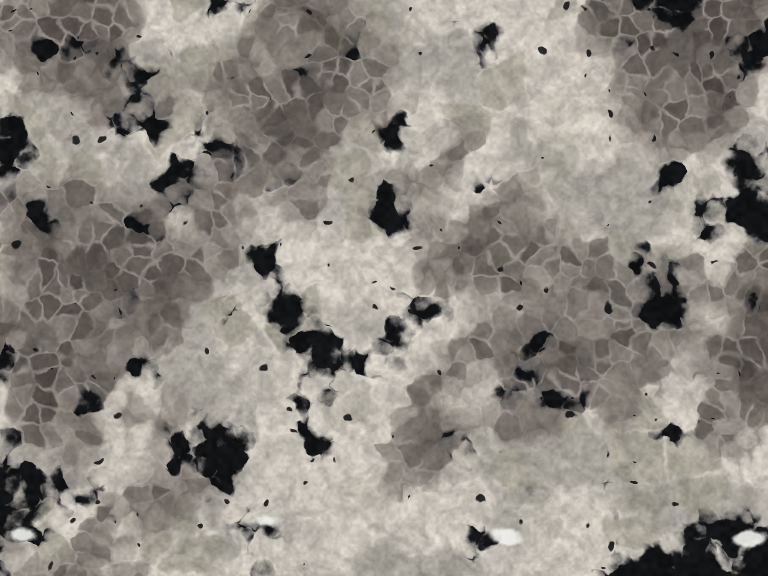
Give the GLSL for this texture, as a Shadertoy shader.

```glsl
// Polished granite: cream feldspar, grey-brown quartz grains and black mica.
// Layered value noise places the minerals; warped Voronoi cells break them into
// angular grains with pale seams, then flecks, fine mottling and glints are added.

const vec3 CREAM      = vec3(0.790, 0.768, 0.728);
const vec3 MILKY_GREY = vec3(0.640, 0.622, 0.590);
const vec3 GREENISH   = vec3(0.595, 0.582, 0.525);
const vec3 QUARTZ     = vec3(0.555, 0.530, 0.500);
const vec3 SMOKY      = vec3(0.265, 0.240, 0.225);
const vec3 SEAM       = vec3(0.670, 0.645, 0.625);
const vec3 SLATE      = vec3(0.270, 0.265, 0.275);
const vec3 MICA       = vec3(0.055, 0.060, 0.068);

const float GRAIN_SCALE   = 31.0;  // quartz grains per canvas height
const float CRYSTAL_SCALE = 12.0;  // larger feldspar crystals
const float QUARTZ_SCALE  = 4.6;   // quartz patches
const float QUARTZ_LEVEL  = 0.525;
const float MICA_SCALE    = 13.0;  // mica clusters
const float MICA_LEVEL    = 0.645;
const float FLECK_SCALE   = 27.0;
const float FLECK_SHARE   = 0.13;
const float MOTTLE        = 0.17;
const float GRIT          = 0.10;

float hash12(vec2 p) {
    vec3 q = fract(vec3(p.xyx) * 0.1031);
    q += dot(q, q.yzx + 33.33);
    return fract((q.x + q.y) * q.z);
}

vec2 hash22(vec2 p) {
    return vec2(hash12(p), hash12(p + 57.3));
}

float noise(vec2 p) {
    vec2 i = floor(p), f = fract(p);
    f = f * f * (3.0 - 2.0 * f);
    return mix(mix(hash12(i), hash12(i + vec2(1, 0)), f.x),
               mix(hash12(i + vec2(0, 1)), hash12(i + vec2(1, 1)), f.x), f.y);
}

float fbm(vec2 p) {
    float sum = 0.0, amp = 0.5;
    for (int k = 0; k < 4; k++) {
        sum += amp * noise(p);
        p = mat2(1.6, 1.2, -1.2, 1.6) * p + 17.7;
        amp *= 0.5;
    }
    return sum / 0.9375;
}

// Nearest cell: centre in xy, gap to the next cell in z, random value in w.
vec4 grains(vec2 p) {
    vec2 home = floor(p), centre = p, id = home;
    float near = 9.0, next = 9.0;
    for (int y = -1; y <= 1; y++)
    for (int x = -1; x <= 1; x++) {
        vec2 cell = home + vec2(x, y);
        vec2 c = cell + hash22(cell);
        float d = distance(p, c);
        if (d < near) { next = near; near = d; centre = c; id = cell; }
        else next = min(next, d);
    }
    return vec4(centre, next - near, hash12(id + 91.7));
}

// Small elongated mica flakes, at most one in each grid square.
float flecks(vec2 p) {
    vec2 id = floor(p * FLECK_SCALE);
    vec2 d = fract(p * FLECK_SCALE) - 0.35 - 0.3 * hash22(id + 5.0);
    float turn = 6.2832 * hash12(id + 23.0);
    d = mat2(cos(turn), sin(turn), -sin(turn), cos(turn)) * d;
    d.y *= 1.0 + 1.2 * hash12(id + 31.0);
    float size = mix(0.06, 0.25, pow(hash12(id + 41.0), 2.0));
    float present = step(hash12(id + 11.0), FLECK_SHARE);
    return present * (1.0 - smoothstep(size - 0.05, size + 0.05, length(d)));
}

// Bright reflections lying along the lower edge.
float glints(vec2 p) {
    float light = 0.0;
    for (int k = 0; k < 4; k++) {
        float n = float(k);
        vec2 c = vec2(0.04 + 0.42 * n, 0.01 + 0.10 * hash12(vec2(n, 7.0)));
        vec2 d = (p - c) * vec2(1.0, 1.7);
        float r = length(d) + 0.030 * (fbm(p * 35.0) - 0.5);
        light = max(light, 1.0 - smoothstep(0.014, 0.030, r));
    }
    return light;
}

void mainImage(out vec4 fragColor, in vec2 fragCoord) {
    vec2 p = fragCoord / iResolution.y;
    vec2 warp = vec2(fbm(p * 22.0), fbm(p * 22.0 + 40.0)) - 0.5;
    vec2 w = p + 0.035 * warp;

    // Grains, softened toward their borders
    vec4 grain = grains(w * GRAIN_SCALE);
    float body = smoothstep(0.0, 0.26, grain.z);
    float tone = mix(0.5, grain.w, body);
    vec2 snapped = mix(w, grain.xy / GRAIN_SCALE, 0.7 * body);
    float seam = (1.0 - body) * smoothstep(0.3, 0.65, noise(p * 24.0 + 8.0));

    // Feldspar: cloudy cream with some greenish crystals
    vec4 crystal = grains(w * CRYSTAL_SCALE + 13.0);
    float cloud = fbm(w * 9.0 + 3.0) + 0.10 * (tone - 0.5);
    vec3 color = mix(MILKY_GREY, CREAM, smoothstep(0.32, 0.58, cloud));
    float green = smoothstep(0.62, 0.80, crystal.w) * smoothstep(0.0, 0.16, crystal.z);
    color = mix(color, GREENISH, 0.65 * green);

    // Quartz patches, drawn out along the rising diagonal
    vec2 along = mat2(0.64, -0.88, 0.58, 0.76) * snapped;
    float field = fbm(along * QUARTZ_SCALE + 21.0);
    float patchMask = smoothstep(QUARTZ_LEVEL - 0.05, QUARTZ_LEVEL + 0.05, field);
    float depth = smoothstep(QUARTZ_LEVEL, QUARTZ_LEVEL + 0.24, field);
    vec3 quartz = mix(QUARTZ, SMOKY, clamp(0.62 * tone + 0.45 * depth - 0.04, 0.0, 1.0));
    color = mix(color, quartz, 0.92 * patchMask);
    color = mix(color, SEAM, 0.55 * seam * (0.25 + 0.75 * patchMask));

    // Mottling and fine grit
    color *= 1.0 + MOTTLE * 2.0 * (fbm(w * 65.0) - 0.5) + GRIT * (noise(p * 170.0) - 0.5);

    // Mica clusters with slate-grey rims, and loose flecks
    vec2 flake = mix(w, snapped, 0.6);
    float mica = 0.7 * fbm(flake * MICA_SCALE + 50.0) + 0.3 * fbm(p * 4.0 + 70.0);
    mica += 0.07 * (fbm(p * 60.0) - 0.5);
    color = mix(color, SLATE, 0.6 * smoothstep(MICA_LEVEL - 0.05, MICA_LEVEL, mica));
    float black = max(smoothstep(MICA_LEVEL - 0.015, MICA_LEVEL + 0.02, mica), 0.9 * flecks(w));
    color = mix(color, MICA * (0.6 + 0.8 * noise(p * 110.0)), 0.96 * black);

    color = mix(color, vec3(0.95, 0.95, 0.93), 0.9 * glints(p));
    fragColor = vec4(clamp(color, 0.0, 1.0), 1.0);
}
```
